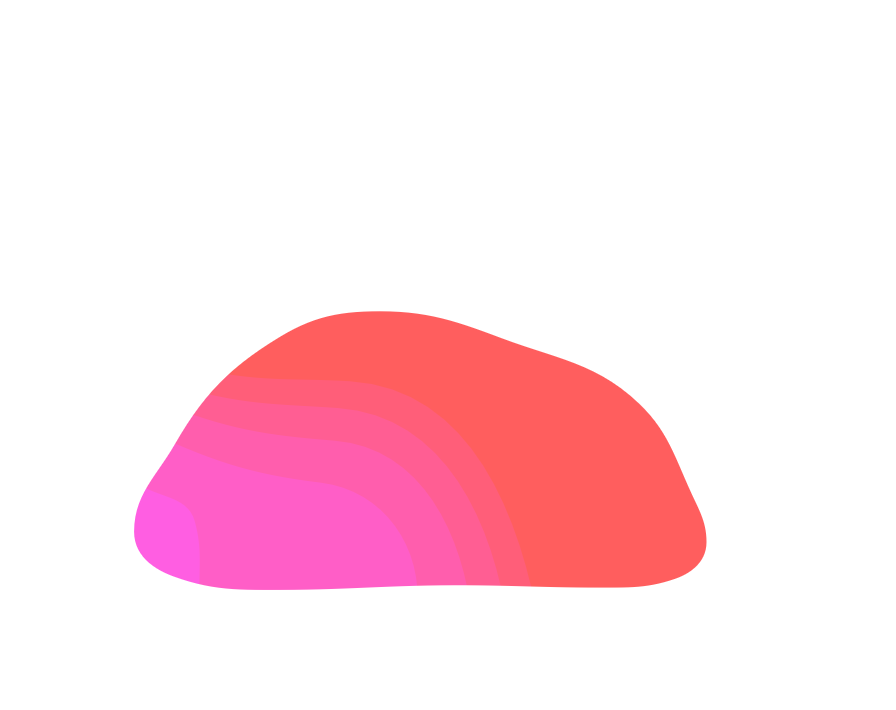
A Shadertoy shader for this background:

```glsl
// A rounded pebble on white, stepping from coral red to magenta in nested bands.

// Unit vector pointing along an angle.
vec2 heading(float angle) {
    return vec2(cos(angle), sin(angle));
}

// Adds a smooth arc between two knots (x, y, heading) to an edge.
// edge.x keeps the nearest distance, edge.y flips at each crossing above p.
void traceArc(vec2 p, vec3 from, vec3 to, inout vec2 edge) {
    float reach = 0.385 * distance(from.xy, to.xy);
    vec2 leave = from.xy + reach * heading(from.z);
    vec2 arrive = to.xy - reach * heading(to.z);
    vec2 start = from.xy;
    for (int i = 1; i <= 14; i++) {
        float t = float(i) / 14.0, s = 1.0 - t;
        vec2 end = s * s * s * from.xy + 3.0 * s * s * t * leave
                 + 3.0 * s * t * t * arrive + t * t * t * to.xy;
        vec2 span = end - start, offset = p - start;
        float along = clamp(dot(offset, span) / dot(span, span), 0.0, 1.0);
        edge.x = min(edge.x, length(offset - along * span));
        if ((start.x > p.x) != (end.x > p.x)
            && offset.y < span.y * offset.x / span.x) edge.y = -edge.y;
        start = end;
    }
}

// Smooth coverage from a distance and its sign (negative is inside).
float coverage(vec2 edge, float pixel) {
    return clamp(0.5 - edge.x * edge.y / pixel, 0.0, 1.0);
}

// Closed outline of the pebble, clockwise from the crest.
float pebble(vec2 p, float pixel) {
    const int COUNT = 13;
    vec3 knots[COUNT] = vec3[COUNT](
        vec3(3.26, 3.42, 0.0), vec3(4.30, 3.19, -0.36),
        vec3(5.48, 2.63, -0.76), vec3(5.93, 1.86, -1.14),
        vec3(6.06, 1.44, -1.57), vec3(5.79, 1.125, -2.81),
        vec3(5.15, 1.05, -3.14), vec3(3.90, 1.07, -3.14),
        vec3(2.40, 1.03, -3.14), vec3(1.49, 1.145, -3.49),
        vec3(1.15, 1.53, 1.57), vec3(1.50, 2.28, 1.05),
        vec3(2.40, 3.20, 0.545));
    vec2 edge = vec2(10.0, 1.0);
    for (int i = 0; i < COUNT; i++)
        traceArc(p, knots[i], knots[(i + 1) % COUNT], edge);
    return coverage(edge, pixel);
}

// Area below a band's edge, which runs from the left to the base.
float band(vec2 p, vec3 left, vec3 shoulder, vec3 base, float pixel) {
    p.x = max(p.x, left.x + 0.001);
    vec2 edge = vec2(10.0, 1.0);
    traceArc(p, left, shoulder, edge);
    traceArc(p, shoulder, base, edge);
    return coverage(edge, pixel);
}

void mainImage(out vec4 fragColor, in vec2 fragCoord) {
    // The canvas is 6.09 units high.
    float pixel = 6.09 / iResolution.y;
    vec2 p = fragCoord * pixel;

    // Three knots per band, outermost first.
    vec3 bends[15] = vec3[15](
        vec3(1.95, 2.88, -0.15), vec3(3.00, 2.82, -0.06), vec3(4.56, 1.04, -1.34),
        vec3(1.70, 2.73, -0.25), vec3(2.90, 2.59, -0.07), vec3(4.30, 1.04, -1.35),
        vec3(1.55, 2.57, -0.35), vec3(2.87, 2.31, -0.08), vec3(4.01, 1.04, -1.37),
        vec3(1.40, 2.33, -0.42), vec3(2.75, 1.95, -0.12), vec3(3.58, 1.04, -1.50),
        vec3(1.20, 1.93, -0.55), vec3(1.67, 1.62, -1.30), vec3(1.71, 1.03, -1.57));

    // Each inner band adds the same step of blue.
    float blue = 0.37;
    for (int i = 0; i < 15; i += 3)
        blue += 0.103 * band(p, bends[i], bends[i + 1], bends[i + 2], pixel);

    vec3 color = mix(vec3(1.0), vec3(1.0, 0.37, blue), pebble(p, pixel));
    fragColor = vec4(color, 1.0);
}
```
